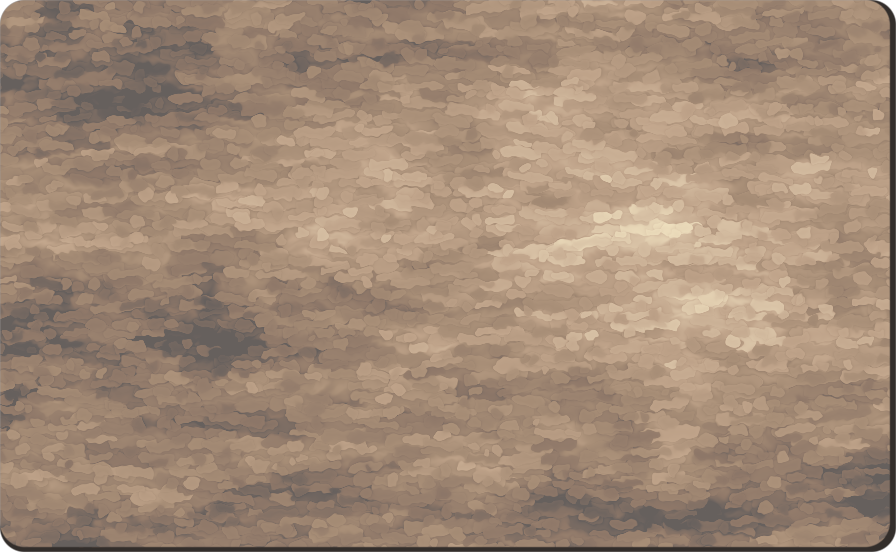
Give the GLSL for this texture, as a Shadertoy shader.

```glsl
#define BASE_TONE 1.45
#define STREAK_CONTRAST 0.62
#define DAUB_CONTRAST 1.15
#define RIM_DARKNESS 0.42
#define RIM_WIDTH 0.0022
#define EDGE_WOBBLE 0.0022
#define CORNER_RADIUS 0.045
#define SIDE_WIDTH vec2(0.011, 0.009)
#define SIDE_COLOR vec3(0.20, 0.18, 0.17)
#define PAPER_COLOR vec3(1.0)

vec3 hash3(vec2 cell, float seed) {
    vec3 h = fract(vec3(cell.xyx + seed * 17.3) * vec3(0.1031, 0.1030, 0.0973));
    h += dot(h, h.yxz + 33.33);
    return fract((h.xxy + h.yzz) * h.zyx);
}

float glow(vec2 p, vec2 center, vec2 size) {
    vec2 q = (p - center) / size;
    return exp(-dot(q, q));
}

// Layered sines, stretched along x
float streaks(vec2 p) {
    vec2 q = p * vec2(5.0, 13.0);
    float sum = 0.0, amplitude = 1.0;
    for (int i = 0; i < 5; i++) {
        q = mat2(0.8, 0.6, -0.6, 0.8) * q * 1.7 + vec2(1.7, 4.1);
        q += 0.7 * sin(q.yx * 0.8 + 1.3);
        sum += amplitude * sin(q.x) * sin(q.y);
        amplitude *= 0.8;
    }
    return sum;
}

// Broad light and shade; 0 is slate and 5 is the brightest cream
float toneAt(vec2 p) {
    float tone = BASE_TONE + STREAK_CONTRAST * streaks(p);
    tone += 1.9 * glow(p, vec2(1.08, 0.60), vec2(0.50, 0.30));
    tone += 1.1 * glow(p, vec2(0.30, 0.65), vec2(0.40, 0.09));
    tone += 0.8 * glow(p, vec2(1.45, 0.40), vec2(0.35, 0.25));
    tone += 0.4 * glow(p, vec2(0.45, 0.22), vec2(0.40, 0.08));
    tone -= 0.9 * glow(p, vec2(0.05, 0.90), vec2(0.45, 0.17));
    tone -= 0.9 * glow(p, vec2(0.20, 0.37), vec2(0.45, 0.08));
    tone -= 0.9 * glow(p, vec2(1.40, 0.08), vec2(0.35, 0.12));
    return tone;
}

vec3 ramp(float tone) {
    vec3 color = vec3(0.40, 0.375, 0.365);
    color = mix(color, vec3(0.56, 0.47, 0.41), clamp(tone, 0.0, 1.0));
    color = mix(color, vec3(0.65, 0.55, 0.46), clamp(tone - 1.0, 0.0, 1.0));
    color = mix(color, vec3(0.75, 0.64, 0.54), clamp(tone - 2.0, 0.0, 1.0));
    color = mix(color, vec3(0.84, 0.75, 0.64), clamp(tone - 3.0, 0.0, 1.0));
    return mix(color, vec3(0.93, 0.87, 0.74), clamp(tone - 4.0, 0.0, 1.0));
}

// Cellular layer of overlapping rounded daubs, painted in scan order
float paintDaubs(float tone, vec2 p, vec2 cellSize, float density, float seed, float soft) {
    vec2 home = floor(p / cellSize);
    for (int y = -1; y <= 1; y++)
    for (int x = -1; x <= 1; x++) {
        vec2 cell = home + vec2(x, y);
        vec3 place = hash3(cell, seed);
        vec3 form = hash3(cell, seed + 5.0);
        if (place.z > density) continue;
        vec2 center = (cell + place.xy) * cellSize;
        float radius = cellSize.y * mix(0.24, 0.48, form.x);
        float reach = max(cellSize.x * mix(0.25, 0.9, form.y) - radius, 0.0);
        vec2 q = p - center;
        q.y += q.x * (form.z - 0.5) * 0.35;
        q.x -= clamp(q.x, -reach, reach);
        float d = length(q) - radius;
        float daub = toneAt(center) + DAUB_CONTRAST * (fract(form.z * 7.0 + form.x) - 0.5);
        daub += 0.12 * smoothstep(-radius, 0.0, d);
        tone -= RIM_DARKNESS * exp(-max(d, 0.0) / RIM_WIDTH) * smoothstep(-soft, soft, d);
        tone = mix(tone, daub, 0.93 * smoothstep(soft, -soft, d));
    }
    return tone;
}

float roundedBox(vec2 p, vec2 low, vec2 high, float radius) {
    vec2 q = abs(p - 0.5 * (low + high)) - 0.5 * (high - low) + radius;
    return length(max(q, 0.0)) + min(max(q.x, q.y), 0.0) - radius;
}

void mainImage(out vec4 fragColor, in vec2 fragCoord) {
    vec2 p = fragCoord / iResolution.y;
    vec2 extent = vec2(iResolution.x / iResolution.y, 1.0);
    float pixel = 1.0 / iResolution.y;
    float soft = max(0.0012, 0.6 * pixel);

    // Ragged outlines
    vec2 w = p + EDGE_WOBBLE * sin(p.yx * vec2(170.0, 120.0) + 2.0 * sin(p * 93.0));
    w += 0.5 * EDGE_WOBBLE * sin(p.yx * 310.0 + 3.0 * sin(p * 140.0));

    // Long strokes, short strokes, then round grains
    float tone = toneAt(w) - 0.1;
    tone = paintDaubs(tone, w, vec2(0.070, 0.030), 1.0, 1.0, soft);
    tone = paintDaubs(tone, w, vec2(0.045, 0.021), 0.75, 2.0, soft);
    tone = paintDaubs(tone, w, vec2(0.020, 0.024), 0.22, 3.0, soft);

    // Rounded face with a dark lower and right side
    float face = roundedBox(p, vec2(0.0, SIDE_WIDTH.y), extent - vec2(SIDE_WIDTH.x, 0.0), CORNER_RADIUS);
    float slab = roundedBox(p, vec2(0.0), extent, CORNER_RADIUS);
    vec3 color = mix(SIDE_COLOR, ramp(tone), smoothstep(pixel, -pixel, face));
    color = mix(PAPER_COLOR, color, smoothstep(pixel, -pixel, slab));
    fragColor = vec4(color, 1.0);
}
```
